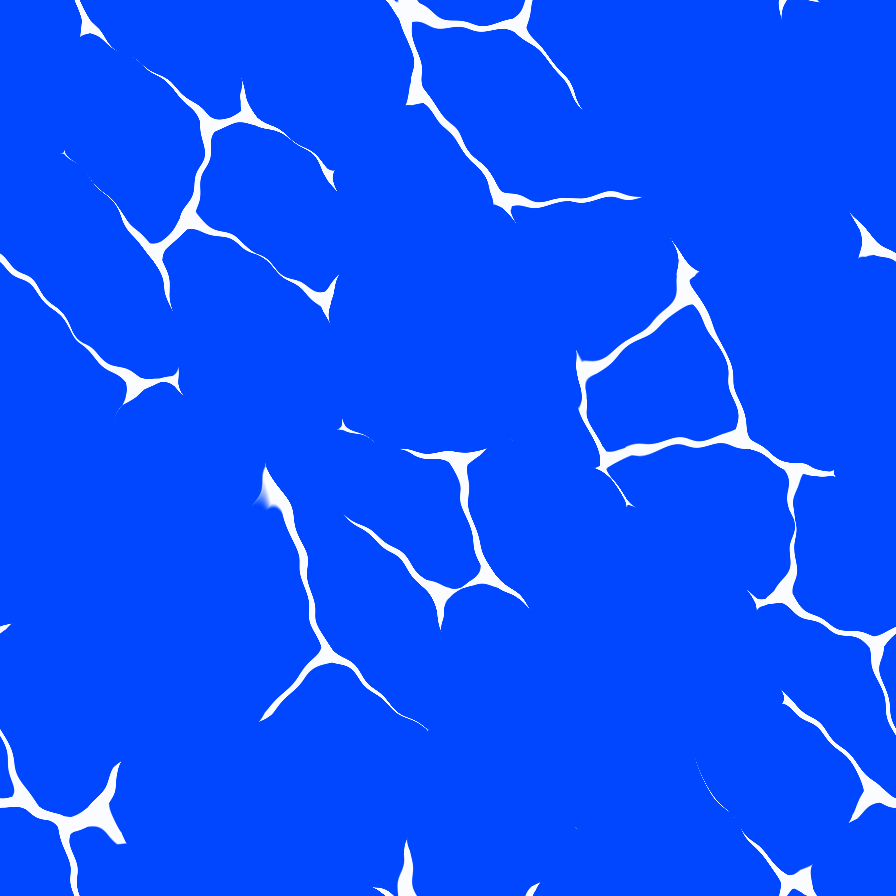
Reproduce this texture procedurally as a three.js fragment shader.

```glsl
// Broken white web of tapering, wobbly veins scattered over flat vivid blue.
varying vec2 vUv;

const float TAU = 6.2831853;
const float CELLS = 6.0;                      // cells across the canvas
const vec3 BLUE = vec3(0.0, 0.28, 1.0);
const vec3 WHITE = vec3(0.985, 0.99, 1.0);
const vec2 GRAIN = vec2(0.6, -0.8);           // direction of long cells

vec2 hash2(vec2 cell) {
  vec2 k = vec2(dot(cell, vec2(127.1, 311.7)), dot(cell, vec2(269.5, 183.3)));
  return fract(sin(k) * 43758.545);
}

// Layered sines that bend the veins; whole frequencies keep the tile seamless.
vec2 wobble(vec2 p) {
  vec2 slow = sin(TAU * (5.0 * p.yx + vec2(2.0, -3.0) * p + vec2(0.1, 0.6)));
  vec2 fast = sin(TAU * (20.0 * p.yx + vec2(8.0, -9.0) * p + vec2(0.4, 0.2)));
  return 0.006 * slow + 0.0023 * fast;
}

// Slow field: how far the veins reach out of their junctions.
float veinReach(vec2 p) {
  float waves = sin(TAU * (dot(p, vec2(2.0, 1.0)) + 0.15))
              + sin(TAU * (dot(p, vec2(1.0, -2.0)) + 0.55))
              + sin(TAU * (dot(p, vec2(3.0, 2.0)) + 0.80));
  return 0.17 + 0.33 * waves;
}

// Length that shrinks along the grain, so that cells stretch that way.
float stretchedLength(vec2 d, vec2 grain) {
  float across = grain.x * d.y - grain.y * d.x;
  return length(vec2(0.7 * dot(d, grain), 1.2 * across));
}

// Distances to the three nearest seeds, in ascending order.
vec3 nearestThree(vec2 p, float cells) {
  vec2 home = floor(p);
  vec3 near = vec3(9.0);
  for (int y = -2; y <= 2; y++) {
    for (int x = -2; x <= 2; x++) {
      vec2 cell = home + vec2(float(x), float(y));
      vec2 seed = cell + hash2(mod(cell, cells));
      float d = stretchedLength(seed - p, GRAIN);
      if (d < near.x) near = vec3(d, near.xy);
      else if (d < near.y) near = vec3(near.x, d, near.y);
      else near.z = min(near.z, d);
    }
  }
  return near;
}

// Width of a vein: swollen at the junction, thin further out, then cut short.
float veinWidth(float fromJunction, float reach) {
  float strength = reach - fromJunction;
  float thread = 0.027 * clamp(strength * 8.0, -1.0, 1.0);
  float swelling = 0.085 * exp(-9.0 * fromJunction);
  return thread + swelling * smoothstep(0.0, 0.3, strength);
}

void main() {
  vec2 p = vUv + wobble(vUv);
  vec3 near = nearestThree(p * CELLS, CELLS);
  float fromEdge = near.y - near.x;
  float fromJunction = near.z - near.x;

  // Crisp edge with a narrow blend
  float width = veinWidth(fromJunction, veinReach(vUv));
  float vein = smoothstep(-0.005, 0.005, width - fromEdge);
  gl_FragColor = vec4(mix(BLUE, WHITE, vein), 1.0);
}
```
